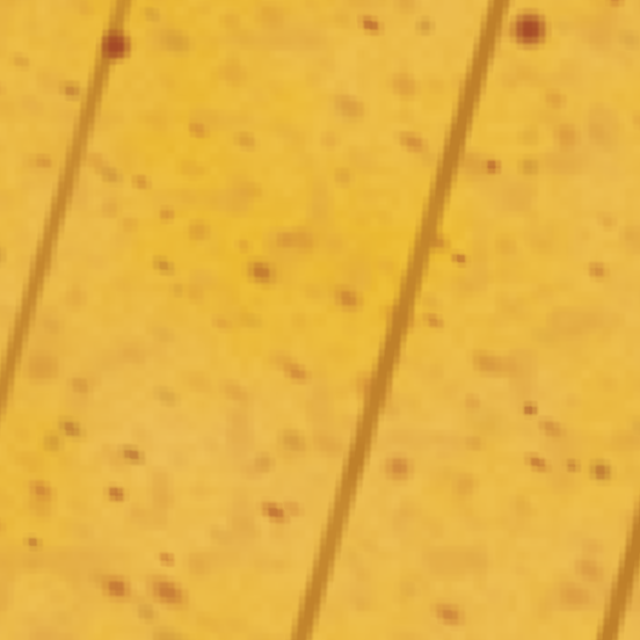
A WebGL 1 fragment shader for this texture:

```glsl
precision highp float;
// Golden yellow surface crossed by slanted, unevenly spaced brown lines.
// Each line carries a red-brown spot; hashed cells scatter blurred specks,
// value noise mottles the ground, and a soft grid gives a coarse grain.

uniform vec2 u_resolution;

#define LINE_SLOPE 0.3125
#define LINE_START 0.469
#define LINE_GAP 0.5335
#define GAP_SHRINK 0.0545
#define LINE_HALF_WIDTH 0.0138
#define LINE_SOFTNESS 0.0105
#define SPOT_RADIUS 0.031
#define SPECK_STRENGTH 0.82
#define MOTTLE 0.055
#define GRAIN_CELLS 88.0
#define SEED 7.0

const vec3 GOLD = vec3(0.930, 0.742, 0.215);
const vec3 PALE_GOLD = vec3(0.918, 0.726, 0.318);
const vec3 TAN = vec3(0.865, 0.630, 0.260);
const vec3 LINE_BROWN = vec3(0.750, 0.505, 0.165);
const vec3 SPECK_ORANGE = vec3(0.795, 0.475, 0.190);
const vec3 SPECK_OLIVE = vec3(0.750, 0.540, 0.210);
const vec3 SPOT_RED = vec3(0.640, 0.280, 0.150);

float hash(vec2 p) {
  vec3 q = fract(vec3(p.xyx) * 0.1031);
  q += dot(q, q.yzx + 33.33);
  return fract((q.x + q.y) * q.z);
}

float valueNoise(vec2 p) {
  vec2 cell = floor(p), f = fract(p);
  f = f * f * (3.0 - 2.0 * f);
  float low = mix(hash(cell), hash(cell + vec2(1.0, 0.0)), f.x);
  float high = mix(hash(cell + vec2(0.0, 1.0)), hash(cell + 1.0), f.x);
  return mix(low, high, f.y);
}

// Soft disc: 1 at the middle, fading to 0 at distance 1
float softDisc(float d) {
  return 1.0 - smoothstep(0.1, 1.0, d);
}

// Pulls positions gently toward the centres of a fine grid
vec2 coarsen(vec2 uv) {
  vec2 p = uv * GRAIN_CELLS - 0.5;
  return (floor(p) + 0.5 + smoothstep(0.15, 0.85, fract(p))) / GRAIN_CELLS;
}

// One scattered layer: x is coverage, y is the hue of the strongest speck
vec2 specks(vec2 uv, float cells, float radius, float seed) {
  vec2 p = uv * cells, home = floor(p), best = vec2(0.0);
  for (int j = -1; j <= 1; j++) {
    for (int i = -1; i <= 1; i++) {
      vec2 cell = home + vec2(float(i), float(j));
      vec2 key = cell + seed + 40.0;
      vec2 jitter = vec2(hash(key + 11.3), hash(key + 27.9));
      vec2 d = (p - cell - jitter) / cells;
      // Specks lean down to the right and are slightly stretched
      vec2 leaning = vec2(d.x - 0.6 * d.y, d.y + 0.6 * d.x) / 1.17;
      leaning.x /= mix(1.0, 1.7, hash(key + 53.1));
      float size = radius * mix(0.8, 1.2, hash(key + 71.7));
      float strength = 0.10 + 0.77 * pow(hash(key + 90.2), 4.5);
      float cover = strength * softDisc(length(leaning) / size);
      if (cover > best.x) best = vec2(cover, hash(key + 63.4));
    }
  }
  return best;
}

vec3 addSpecks(vec3 color, vec2 uv, float cells, float radius, float seed) {
  vec2 speck = specks(uv, cells, radius, seed);
  vec3 tint = mix(SPECK_ORANGE, SPECK_OLIVE, speck.y * speck.y);
  tint = mix(tint, SPOT_RED, smoothstep(0.4, 0.9, speck.x) * 0.6);
  return mix(color, tint, speck.x * SPECK_STRENGTH);
}

void main() {
  vec2 uv = coarsen(gl_FragCoord.xy / u_resolution);

  // Ground: broad drift of hue, tan blotches and fine mottling
  float drift = valueNoise(uv * 3.5 + SEED);
  float blotch = valueNoise(uv * 13.0 + SEED + 20.0);
  float grain = valueNoise(uv * 60.0 + SEED + 60.0);
  float richness = 1.0 - smoothstep(0.05, 0.42, length(uv - vec2(0.54, 0.67)));
  float pale = 0.08 + 0.65 * drift + 0.45 * blotch - 0.45 * richness;
  vec3 color = mix(GOLD, PALE_GOLD, clamp(pale, 0.0, 1.0));
  color += MOTTLE * (0.5 * drift + 0.6 * grain - 0.55) * vec3(0.5, 0.8, 1.0);
  float stain = valueNoise(uv * 16.0 + SEED + 90.0);
  color = mix(color, TAN, 0.45 * smoothstep(0.62, 0.95, stain));

  // Specks, from broad and sparse to fine and dense
  color = addSpecks(color, uv, 6.0, 0.032, SEED);
  color = addSpecks(color, uv, 10.0, 0.026, SEED + 101.0);
  color = addSpecks(color, uv, 14.0, 0.020, SEED + 203.0);

  // Slanted lines, the leftmost thinner and paler, each with its spot
  for (int i = -1; i <= 1; i++) {
    float n = float(i);
    float weight = i < 0 ? 0.84 : 1.0;
    float start = LINE_START + LINE_GAP * n - GAP_SHRINK * n * n;
    float across = (uv.x - start - LINE_SLOPE * uv.y)
                 / sqrt(1.0 + LINE_SLOPE * LINE_SLOPE);
    float width = LINE_HALF_WIDTH * weight;
    float line = 1.0 - smoothstep(width - LINE_SOFTNESS,
                                  width + LINE_SOFTNESS, abs(across));
    float wear = 0.84 + 0.24 * valueNoise(vec2(uv.y * 18.0, n + 5.0));
    color = mix(color, LINE_BROWN, min(line * weight * wear, 1.0));

    float spotY = 0.954 + 0.026 * n;
    float spotX = start + LINE_SLOPE * spotY + 0.060 + 0.050 * n;
    float radius = SPOT_RADIUS * (1.3 + 0.2 * n);
    float spot = softDisc(length(uv - vec2(spotX, spotY)) / radius);
    color = mix(color, SPOT_RED, spot * 0.95);
  }

  gl_FragColor = vec4(clamp(color, 0.0, 1.0), 1.0);
}
```
